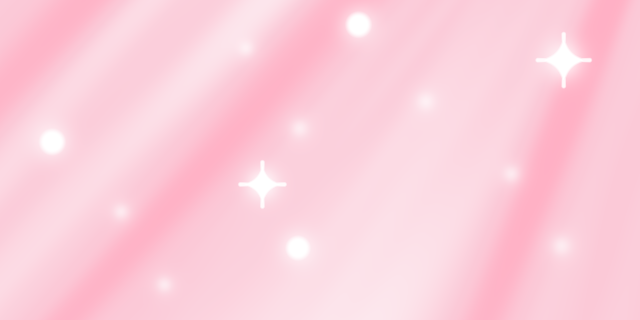
Write a WebGL 2 fragment shader that draws this background.

```glsl
#version 300 es
precision highp float;
// Soft pink satin with fanned diagonal streaks and glowing white stars.
// A fan coordinate carries blurred bands and stretched gradient noise;
// a low-discrepancy loop scatters sparkles, bright orbs and faint orbs.

#define LEAN 0.9             // sideways run of a streak per unit of height
#define FAN_START 0.3        // streaks right of here grow steeper
#define FAN_RATE 0.41
#define BASE_LIGHT 0.48
#define GRAIN_AMOUNT 0.16
#define STAR_COUNT 12
#define SPARKLE_COUNT 2
#define ORB_COUNT 3
#define SPARKLE_SIZE 0.078
#define ORB_SIZE 0.06
#define FAINT_SIZE 0.026

uniform vec2 u_resolution;
out vec4 fragColor;

const vec3 ROSE = vec3(1.0, 0.69, 0.77);
const vec3 BLUSH = vec3(0.985, 0.79, 0.845);
const vec3 PALE = vec3(0.99, 0.92, 0.94);

vec2 hash2(vec2 p) {
  vec2 q = vec2(dot(p, vec2(127.1, 311.7)), dot(p, vec2(269.5, 183.3)));
  return fract(sin(q) * 43758.5) * 2.0 - 1.0;
}

float gradientNoise(vec2 p) {
  vec2 i = floor(p), f = fract(p);
  vec2 u = f * f * f * (f * (f * 6.0 - 15.0) + 10.0);
  vec2 e = vec2(1.0, 0.0);
  float low = mix(dot(hash2(i), f), dot(hash2(i + e.xy), f - e.xy), u.x);
  float high = mix(dot(hash2(i + e.yx), f - e.yx), dot(hash2(i + e.xx), f - e.xx), u.x);
  return mix(low, high, u.y);
}

float bell(float x, float width) {
  float t = x / width;
  return exp(-t * t);
}

// Constant along each streak: where the streak meets the lower edge
float fanCoordinate(vec2 p) {
  float offset = p.x - LEAN * p.y - FAN_START;
  return FAN_START + (offset > 0.0 ? offset / (1.0 - FAN_RATE * p.y) : offset);
}

vec3 satin(vec2 p) {
  float s = fanCoordinate(p);
  float light = BASE_LIGHT;
  // Rose folds
  light -= 0.45 * bell(s + 0.64, 0.12);
  light -= 0.44 * bell(s - 0.21, 0.12);
  light -= 0.56 * bell(s - 1.50, 0.12);
  // Pale folds, the widest one brightening downwards
  light += 0.26 * bell(s + 0.42, 0.09);
  light += 0.42 * bell(s + 0.08, 0.11) * mix(0.5, 1.0, p.y);
  light += 0.46 * bell(s - 1.10, 0.40) * mix(1.0, 0.15, p.y);
  // Fine streaks along the folds
  light += GRAIN_AMOUNT * gradientNoise(vec2(s * 7.0, p.y * 1.2) + 3.7);
  vec3 dark = mix(ROSE, BLUSH, smoothstep(-0.08, 0.48, light));
  return mix(dark, PALE, clamp((light - 0.45) / 0.55, 0.0, 1.0));
}

// Four-pointed star: concave body, slim rounded arms and a halo
float sparkle(vec2 d, float size) {
  vec2 a = abs(d) + 1e-4;
  vec2 root = pow(a, vec2(0.6));
  float body = pow(root.x + root.y, 1.0 / 0.6);
  float along = max(a.x, a.y), across = min(a.x, a.y);
  float arm = length(vec2(max(along - size * 0.88, 0.0), across));
  float white = 1.0 - smoothstep(size * 0.7, size * 1.15, body);
  white = max(white, 0.9 * (1.0 - smoothstep(0.003, 0.011, arm)));
  return max(white, 0.85 * bell(length(d), size * 0.65));
}

float orb(vec2 d, float size) {
  float r = length(d);
  float core = 1.0 - smoothstep(size * 0.45, size, r);
  return max(core, 0.65 * bell(r, size));
}

float faintOrb(vec2 d, float size) {
  float r = length(d);
  return 0.42 * bell(r, size) + 0.18 * bell(r, size * 2.0);
}

float stars(vec2 p, float aspect) {
  float glow = 0.0;
  for (int i = 0; i < STAR_COUNT; i++) {
    float n = float(i);
    vec2 place = fract(vec2(0.383, 0.435) + n * vec2(0.552, 0.38));
    place = mix(vec2(0.04), vec2(0.96), place) + 0.025 * hash2(vec2(n, 5.0));
    vec2 d = p - place * vec2(aspect, 1.0);
    float vary = 1.0 + 0.15 * hash2(vec2(n, 9.0)).x;
    float shine;
    if (i < SPARKLE_COUNT) shine = sparkle(d, SPARKLE_SIZE * (1.0 + 0.18 * n));
    else if (i < SPARKLE_COUNT + ORB_COUNT) shine = orb(d, ORB_SIZE * vary);
    else shine = faintOrb(d, FAINT_SIZE * vary);
    glow = 1.0 - (1.0 - glow) * (1.0 - shine);
  }
  return glow;
}

void main() {
  vec2 p = gl_FragCoord.xy / u_resolution.y;
  float aspect = u_resolution.x / u_resolution.y;
  vec3 color = mix(satin(p), vec3(1.0), stars(p, aspect));
  fragColor = vec4(color, 1.0);
}
```
